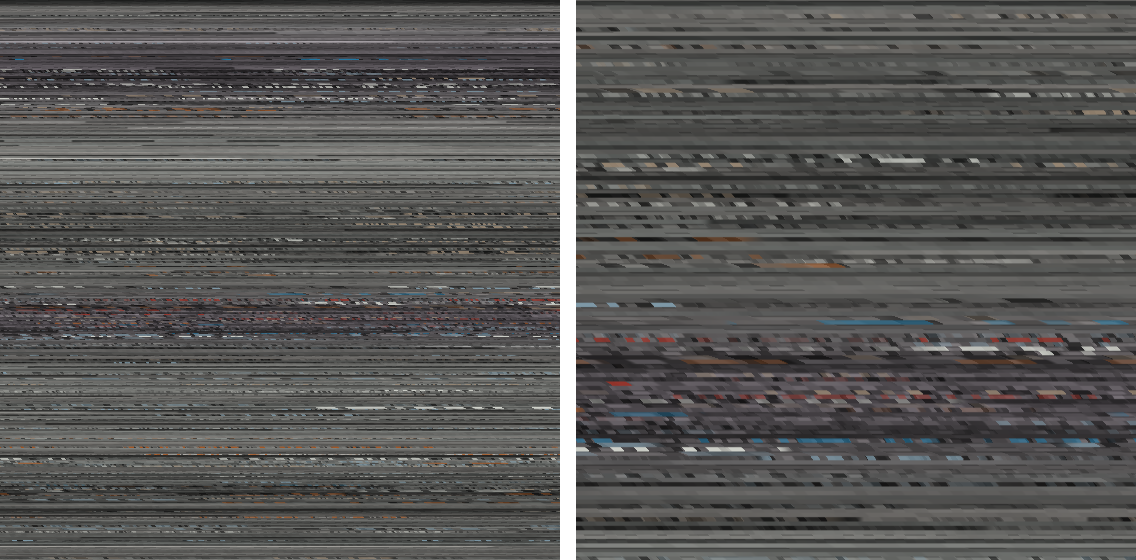
Left: the whole. Right: its middle third, enlarged.
Reproduce this texture procedurally as a three.js fragment shader.

```glsl
// Dense horizontal streaks: 384 thin rows of grey fragments in broad tonal bands.
// Each row hashes its own tone, fragment length and activity; busy rows carry
// broken dark dashes and bright white, blue, orange or red glints.
varying vec2 vUv;

const float ROWS = 384.0;          // rows down the canvas
const float ROW_SOFT = 0.4;        // blended share of each row
const float CELL_SOFT = 0.25;      // blended share of each fragment
const float RUN_CELLS = 5.0;       // long runs across
const float DASH_MIN = 35.0;       // fewest short fragments across
const float DASH_MAX = 170.0;      // most short fragments across
const float SLANT = 0.3;           // lean of fragment ends, in fragments
const float BASE_TONE = 0.36;
const float ZONE_DEPTH = 0.78;     // strength of the broad zones
const float ROW_SPREAD = 0.17;
const float SEAM_DEPTH = 0.32;

const vec3 WARM_GREY = vec3(1.02, 1.0, 0.97);
const vec3 GREEN_GREY = vec3(0.98, 1.01, 0.985);
const vec3 PLUM_GREY = vec3(1.03, 0.97, 1.03);
const vec3 WHITE = vec3(0.84, 0.85, 0.82);
const vec3 PALE_BLUE = vec3(0.50, 0.61, 0.67);
const vec3 BLUE = vec3(0.12, 0.48, 0.66);
const vec3 ORANGE = vec3(0.66, 0.34, 0.13);
const vec3 RED = vec3(0.62, 0.19, 0.15);
const vec3 TAN = vec3(0.60, 0.53, 0.45);

float hash(vec2 p) {
  vec3 q = fract(p.xyx * 0.1031);
  q += dot(q, q.yzx + 33.33);
  return fract((q.x + q.y) * q.z);
}

// Soft bump around a height
float band(float y, float center, float width) {
  float d = (y - center) / width;
  return exp(-d * d);
}

// Flat fragments of random value with short blended ends
float fragments(float x, float seed) {
  float i = floor(x);
  float blend = smoothstep(1.0 - CELL_SOFT, 1.0, fract(x));
  return mix(hash(vec2(i, seed)), hash(vec2(i + 1.0, seed)), blend);
}

// Broad light and dark zones
float zoneTone(float y) {
  float light = 0.17 * band(y, 0.728, 0.048) + 0.06 * band(y, 0.67, 0.025)
    + 0.06 * band(y, 0.31, 0.05) + 0.10 * band(y, 0.262, 0.008)
    + 0.07 * band(y, 0.21, 0.035) + 0.05 * band(y, 0.95, 0.03);
  float dark = 0.15 * band(y, 0.87, 0.045) + 0.20 * band(y, 1.0, 0.01)
    + 0.06 * band(y, 0.577, 0.035) + 0.09 * band(y, 0.438, 0.035)
    + 0.06 * band(y, 0.12, 0.045);
  return BASE_TONE + ZONE_DEPTH * (light - dark);
}

// Share of rows that are broken up
float zoneActivity(float y) {
  float busy = 0.28 + 0.32 * band(y, 0.85, 0.04) + 0.45 * band(y, 0.42, 0.045)
    + 0.25 * band(y, 0.13, 0.05) + 0.2 * band(y, 0.55, 0.07);
  return busy - 0.24 * band(y, 0.735, 0.045) - 0.15 * band(y, 0.24, 0.02);
}

// One glint colour per row, weighted by zone
vec3 glintColor(float y, float row) {
  float pick = hash(vec2(row, 7.1));
  float orange = 0.08 + 0.6 * (band(y, 0.122, 0.018) + band(y, 0.798, 0.008) + band(y, 0.216, 0.008));
  float red = 0.5 * band(y, 0.437, 0.03);
  float blue = 0.03 + 0.6 * (band(y, 0.548, 0.006) + band(y, 0.145, 0.008) + band(y, 0.01, 0.008));
  vec3 neutral = mix(WHITE, PALE_BLUE, step(0.55, hash(vec2(row, 8.3))));
  neutral = mix(neutral, TAN, step(0.7, hash(vec2(row, 9.7))));
  vec3 c = pick < orange + red + blue ? BLUE : neutral;
  c = pick < orange + red ? RED : c;
  return pick < orange ? ORANGE : c;
}

vec3 rowColor(float row, float x, float across) {
  float y = (row + 0.5) / ROWS;
  float rate = hash(vec2(row, 2.3));
  float shift = 40.0 * hash(vec2(row, 3.9));
  float dashX = x * mix(DASH_MIN, DASH_MAX, rate) + shift + SLANT * across;
  float run = fragments(x * RUN_CELLS * (0.6 + rate) + shift, row + 300.0);
  float dash = fragments(dashX, row + 600.0);
  float chip = fragments(dashX * 1.7, row + 900.0);

  // Busy rows break up in some runs and stay continuous in others
  float busyRow = step(1.0 - zoneActivity(y), hash(vec2(row, 1.7)));
  float broken = busyRow * mix(0.35, 1.0, smoothstep(0.3, 0.5, run));

  // Row tone, with occasional near-black and pale lines
  float lineKind = hash(vec2(row, 5.3));
  float tone = zoneTone(y) + ROW_SPREAD * (hash(vec2(row, 4.1)) - 0.5);
  tone *= 1.0 - 0.5 * step(0.88, lineKind) * smoothstep(0.2, 0.3, run);
  tone += 0.16 * step(lineKind, 0.05) * smoothstep(0.3, 0.4, run);
  tone += 0.06 * (run - 0.5) + mix(0.04, 0.20, broken) * (dash - 0.5);
  tone *= 1.0 - 0.5 * broken * smoothstep(0.70, 0.80, chip);

  // Dashed dark seam along one edge of the row
  float seam = smoothstep(0.3, 0.8, across) * smoothstep(0.45, 0.6, dash);
  tone *= 1.0 - SEAM_DEPTH * seam * step(0.45, hash(vec2(row, 6.7)));

  vec3 tint = mix(GREEN_GREY, WARM_GREY, hash(vec2(row, 10.9)));
  tint = mix(tint, PLUM_GREY, clamp(band(y, 0.88, 0.07) + band(y, 0.43, 0.04), 0.0, 1.0));
  vec3 color = max(tone, 0.08) * tint;

  // Glints gather inside the brighter runs of busy rows
  float cluster = smoothstep(0.40, 0.65, run);
  float glint = busyRow * cluster * smoothstep(0.58, 0.72, fragments(dashX * 1.3, row + 1200.0));
  return mix(color, glintColor(y, row), glint * mix(0.2, 0.95, hash(vec2(row, 12.1))));
}

void main() {
  float rowY = vUv.y * ROWS;
  float row = floor(rowY);
  float across = fract(rowY);
  vec3 here = rowColor(row, vUv.x, across);
  vec3 above = rowColor(row + 1.0, vUv.x, 0.0);
  float blend = smoothstep(1.0 - ROW_SOFT, 1.0, across);
  gl_FragColor = vec4(mix(here, above, blend), 1.0);
}
```
